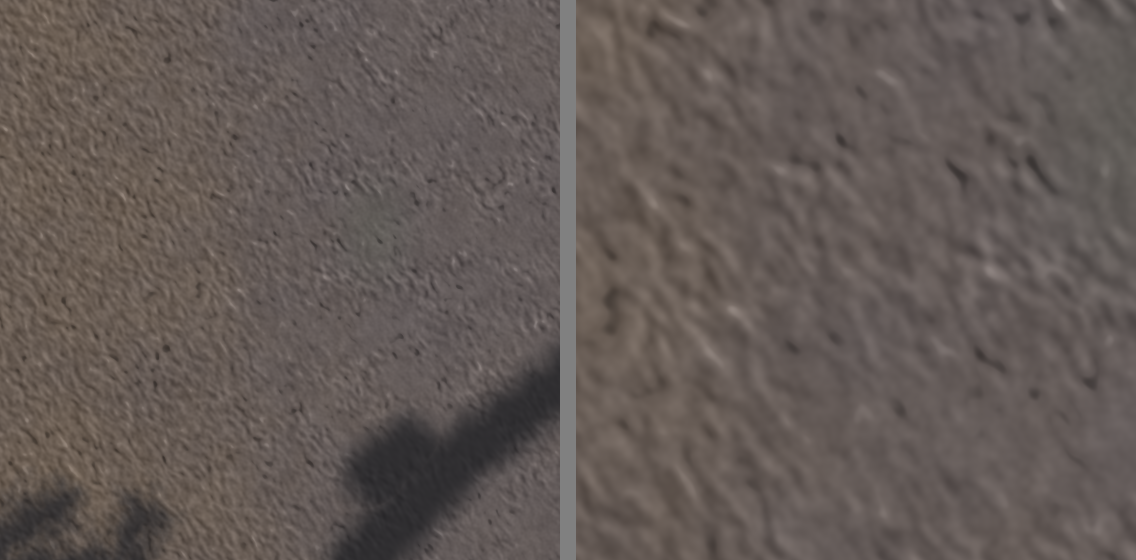
Left, the full canvas; right, a detail of the centre.
A three.js fragment shader for this texture:

```glsl
// Rough brown-grey ground with slanted grains, mossy tints and soft cast shadows.
varying vec2 vUv;

vec2 hashGradient(vec2 cell) {
  vec3 p = fract(cell.xyx * vec3(0.1031, 0.1030, 0.0973));
  p += dot(p, p.yzx + 33.33);
  float angle = 6.2832 * fract((p.x + p.y) * p.z);
  return vec2(cos(angle), sin(angle));
}

// Gradient noise, roughly -0.7 to 0.7
float noise(vec2 p) {
  vec2 cell = floor(p);
  vec2 f = p - cell;
  vec2 w = f * f * f * (f * (f * 6.0 - 15.0) + 10.0);
  float a = dot(hashGradient(cell), f);
  float b = dot(hashGradient(cell + vec2(1.0, 0.0)), f - vec2(1.0, 0.0));
  float c = dot(hashGradient(cell + vec2(0.0, 1.0)), f - vec2(0.0, 1.0));
  float d = dot(hashGradient(cell + 1.0), f - 1.0);
  return mix(mix(a, b, w.x), mix(c, d, w.x), w.y);
}

float fbm(vec2 p) {
  float sum = 0.0;
  float gain = 0.6;
  for (int i = 0; i < 4; i++) {
    sum += gain * noise(p);
    p = mat2(1.6, 1.2, -1.2, 1.6) * p + 17.3;
    gain *= 0.55;
  }
  return sum;
}

// Grain height, stretched from upper left to lower right
float grainHeight(vec2 uv) {
  vec2 bend = 0.006 * vec2(noise(uv * 24.0), noise(uv * 24.0 + 51.0));
  vec2 p = uv + bend;
  vec2 slanted = vec2(dot(p, vec2(0.8, 0.6)), dot(p, vec2(-0.6, 0.8)));
  return 0.6 * noise(slanted * vec2(72.0, 44.0) + 90.0)
       + 0.4 * noise(slanted * vec2(118.0, 70.0) + 31.0);
}

float capsule(vec2 p, vec2 a, vec2 b, float radius) {
  vec2 ab = b - a;
  float t = clamp(dot(p - a, ab) / dot(ab, ab), 0.0, 1.0);
  return length(p - a - ab * t) - radius;
}

float shade(float distance, float blur) {
  return 1.0 - smoothstep(-blur, blur, distance);
}

// Branch-like shadow on the right, broken shadow at the lower left
float shadowMask(vec2 uv) {
  vec2 p = uv + 0.012 * vec2(noise(uv * 20.0), noise(uv * 20.0 + 8.0));
  float branch = capsule(p, vec2(1.06, 0.36), vec2(0.80, 0.165), 0.052);
  branch = min(branch, capsule(p, vec2(0.80, 0.165), vec2(0.64, -0.01), 0.058));
  branch = min(branch, capsule(p, vec2(0.73, 0.19), vec2(0.68, 0.15), 0.062));
  float corner = capsule(p, vec2(-0.02, 0.01), vec2(0.09, 0.09), 0.045);
  corner = min(corner, capsule(p, vec2(0.21, -0.01), vec2(0.255, 0.08), 0.035));
  corner = min(corner, capsule(p, vec2(0.0, -0.01), vec2(0.24, -0.01), 0.035));
  corner += 0.05 * fbm(uv * 22.0);
  return max(shade(branch, 0.036), 0.9 * shade(corner, 0.045));
}

void main() {
  vec2 uv = vUv;
  float patches = fbm(uv * 7.0 + 4.0);
  float rightness = smoothstep(0.1, 0.75, uv.x + 0.15 * (uv.y - 0.5) + 0.2 * patches);

  // Broad colour: ochre left, mauve-grey right, a greenish stain between
  vec3 color = mix(vec3(0.412, 0.363, 0.326), vec3(0.388, 0.356, 0.352), rightness);
  float stain = shade(length((uv - vec2(0.67, 0.59)) * vec2(1.0, 0.7)) - 0.05, 0.06);
  color = mix(color, vec3(0.355, 0.355, 0.335), 0.6 * stain);
  color += vec3(0.05, 0.035, 0.005) * fbm(uv * 5.0 + 23.0) * (1.0 - 0.6 * rightness);
  color += 0.045 * fbm(uv * 18.0 + 61.0);

  // Side-lit relief, calmer in the smooth areas on the right
  float height = grainHeight(uv);
  float relief = height - grainHeight(uv + vec2(0.0045, 0.0035));
  float clumps = smoothstep(-0.25, 0.35, fbm(uv * 11.0 + 40.0));
  float roughness = mix(0.85, 0.25 + 0.75 * clumps, rightness);
  float grain = 0.13 * height + 0.11 * relief;
  color += roughness * grain * vec3(1.05, 1.0, 0.97);

  // Dark pits and scattered pale chips
  float pits = smoothstep(0.16, 0.42, -height) * smoothstep(-0.05, 0.3, fbm(uv * 13.0 + 77.0));
  color *= 1.0 - 0.28 * pits;
  float chips = smoothstep(0.22, 0.45, height) * smoothstep(0.0, 0.35, noise(uv * 30.0 + 12.0));
  color += 0.09 * chips * roughness;

  // Faint fine mottling
  color += 0.018 * noise(uv * 170.0);

  // Cool shadow keeps a trace of the grain
  float shadow = shadowMask(uv);
  vec3 shaded = vec3(0.178, 0.174, 0.184) + 0.3 * roughness * grain;
  color = mix(color, shaded, 0.96 * shadow);

  gl_FragColor = vec4(color, 1.0);
}
```
